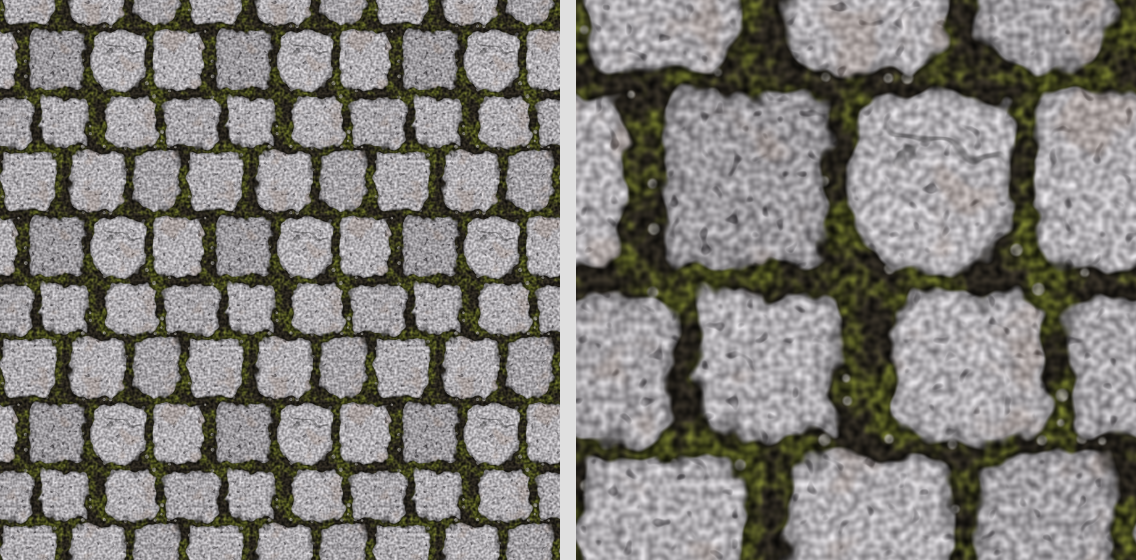
Left: the whole. Right: its middle third, enlarged.
Give the GLSL for this texture, as a three.js fragment shader.

```glsl
// Grey granite setts in nine rows of nine, with dark mossy joints.
#define TILES 3.0
#define JOINT 0.007
#define WOBBLE 0.032
#define CHIPPING 0.016
#define SOFTNESS 0.006
#define GRAIN 0.30
#define GRANITE vec3(0.675, 0.665, 0.680)
#define RUST vec3(0.60, 0.53, 0.49)
#define SOIL vec3(0.145, 0.130, 0.105)
#define MOSS vec3(0.270, 0.285, 0.110)
#define PEBBLE vec3(0.52, 0.51, 0.49)

varying vec2 vUv;

float hash(vec2 p) {
  return fract(sin(dot(p, vec2(127.1, 311.7))) * 43758.55);
}

// Gradient noise that wraps after a whole number of cells per tile
vec2 gradient(vec2 cell, float cells) {
  float angle = 6.28319 * hash(mod(cell, cells) + cells * 1.7);
  return vec2(cos(angle), sin(angle));
}

float noise(vec2 p, float cells) {
  p *= cells;
  vec2 i = floor(p), f = p - i;
  vec2 u = f * f * f * (f * (f * 6.0 - 15.0) + 10.0);
  vec2 e = vec2(1.0, 0.0);
  float a = dot(gradient(i, cells), f);
  float b = dot(gradient(i + e.xy, cells), f - e.xy);
  float c = dot(gradient(i + e.yx, cells), f - e.yx);
  float d = dot(gradient(i + e.xx, cells), f - e.xx);
  return mix(mix(a, b, u.x), mix(c, d, u.x), u.y);
}

vec2 wrap(vec2 p) {
  return fract(p + 0.5) - 0.5;
}

// One row of three setts; nearest holds signed distance and tone
void settRow(vec2 p, float y, float halfHeight, vec3 x, vec3 halfWidth,
             vec3 radius, vec3 tone, inout vec2 nearest) {
  for (int i = 0; i < 3; i++) {
    float seed = hash(vec2(x[i], y) * 17.0) - 0.5;
    vec2 d = wrap(p - vec2(x[i], y + 0.010 * seed));
    d += 0.06 * seed * vec2(-d.y, d.x);
    float r = d.y < 0.0 ? radius[i] : min(radius[i], 0.045);
    vec2 q = abs(d) - vec2(halfWidth[i], halfHeight) + JOINT + r;
    float dist = length(max(q, 0.0)) + min(max(q.x, q.y), 0.0) - r;
    if (dist < nearest.x) nearest = vec2(dist, tone[i]);
  }
}

// Loose chips scattered in the joints
float pebbles(vec2 p) {
  vec2 cell = floor(p * 26.0), id = mod(cell, 26.0);
  float size = hash(id + 3.1);
  vec2 centre = 0.35 + 0.3 * vec2(hash(id + 7.7), hash(id + 19.3));
  float dist = length(p * 26.0 - cell - centre);
  float r = 0.14 + 0.16 * hash(id + 41.0);
  return step(0.88, size) * (1.0 - smoothstep(r - 0.08, r + 0.08, dist));
}

void main() {
  vec2 p = fract(vUv * TILES);
  float fine = noise(p, 71.0);
  float speckle = noise(p, 47.0);
  float mottle = noise(p, 19.0);
  float patches = noise(p, 7.0);

  // Irregular outlines
  vec2 warped = p + WOBBLE * vec2(noise(p, 11.0), noise(p, 13.0))
                  + CHIPPING * vec2(noise(p, 29.0), noise(p, 31.0));
  vec2 sett = vec2(1.0, 0.0);
  settRow(warped, 0.676, 0.162, vec3(0.299, 0.633, 0.955), vec3(0.154, 0.146, 0.139),
          vec3(0.028, 0.115, 0.055), vec3(-0.065, 0.030, 0.020), sett);
  settRow(warped, 0.344, 0.134, vec3(0.342, 0.705, 0.024), vec3(0.129, 0.143, 0.154),
          vec3(0.025, 0.055, 0.040), vec3(0.010, 0.020, -0.015), sett);
  settRow(warped, 0.027, 0.163, vec3(0.156, 0.520, 0.838), vec3(0.150, 0.152, 0.127),
          vec3(0.085, 0.090, 0.085), vec3(0.005, 0.020, -0.035), sett);
  float dist = sett.x;

  // Granite: crystals, mottling, rusty patches and worn rims
  vec3 stone = GRANITE + sett.y + GRAIN * fine + 0.15 * speckle + 0.07 * mottle;
  float rust = smoothstep(0.18, 0.50, patches + 0.5 * mottle);
  stone = mix(stone, RUST + 0.2 * fine, 0.4 * rust);
  stone -= 0.22 * smoothstep(0.30, 0.50, noise(p, 37.0));
  stone *= mix(0.74, 1.0, smoothstep(0.0, 0.020, -dist + 0.012 * mottle));

  // Hairline crack and dark smudge on one sett
  vec2 local = wrap(p - vec2(0.633, 0.668));
  float line = abs(local.y - 0.085 + 0.33 * local.x - 0.03 * mottle);
  float span = smoothstep(-0.09, -0.06, local.x) * (1.0 - smoothstep(0.12, 0.14, local.x));
  stone *= 1.0 - 0.30 * span * (1.0 - smoothstep(0.002, 0.008, line));
  float smudge = 1.0 - smoothstep(0.01, 0.06, length((local - vec2(-0.055, 0.07)) * vec2(0.8, 1.2)));
  stone *= 1.0 - 0.45 * smudge * smoothstep(-0.1, 0.3, mottle + speckle);

  // Joints: soil, moss clumps and chips, shaded beside the setts
  float moss = smoothstep(-0.30, 0.40, noise(p, 9.0) + 0.6 * mottle + 0.4 * speckle);
  vec3 joint = mix(SOIL, MOSS, moss) * (1.0 + 0.9 * fine + 0.6 * speckle);
  joint = mix(joint, PEBBLE + 0.3 * fine, 0.8 * pebbles(p));
  joint *= mix(0.68, 1.06, smoothstep(0.0, 0.020, dist));

  float cover = 1.0 - smoothstep(-SOFTNESS, SOFTNESS, dist);
  gl_FragColor = vec4(clamp(mix(joint, stone, cover), 0.0, 1.0), 1.0);
}
```
